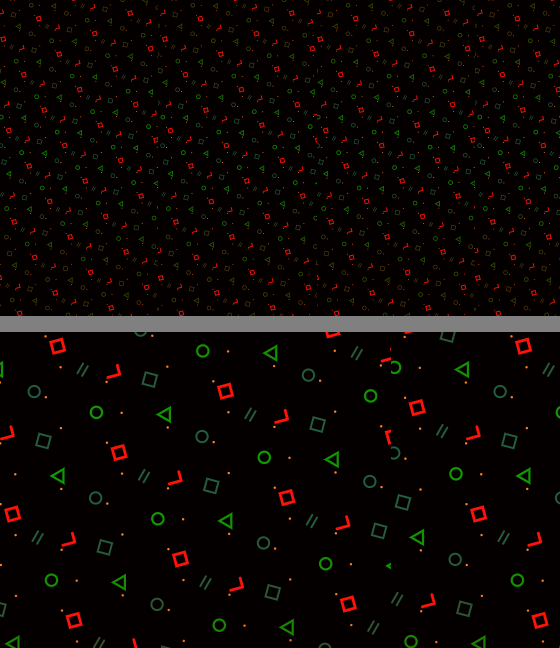
Top, the full canvas; bottom, a detail of the centre.
This pattern is drawn by a Shadertoy shader. Its source:

```glsl
// Coordinates of p in a frame turned by angle a
vec2 turn(vec2 p, float a) {
    float c = cos(a), s = sin(a);
    return vec2(c * p.x + s * p.y, c * p.y - s * p.x);
}

// Offset from the nearest copy of a motif in the unit lattice
vec2 nearest(vec2 p, vec2 center) {
    p -= center;
    return p - floor(p + 0.5);
}

float square(vec2 p, float halfSide) {
    p = abs(p);
    return max(p.x, p.y) - halfSide;
}

float triangle(vec2 p, float inradius) {
    return max(abs(p.x) * 0.866 - p.y * 0.5, p.y) - inradius;
}

float segment(vec2 p, vec2 a, vec2 b) {
    vec2 ab = b - a;
    return length(p - a - ab * clamp(dot(p - a, ab) / dot(ab, ab), 0.0, 1.0));
}

// Box-filtered coverage of an outline, also right for lines under a pixel
float outline(float d, float halfWidth, float pixel) {
    return clamp((d + halfWidth) / pixel + 0.5, 0.0, 1.0)
         - clamp((d - halfWidth) / pixel + 0.5, 0.0, 1.0);
}

void mainImage(out vec4 fragColor, in vec2 fragCoord) {
    vec2 uv = fragCoord / iResolution.y;

    // Vertical panels with slightly shifted seams
    float panel = floor(uv.x / 0.5015);
    vec2 p = uv - vec2(panel * 0.5015 + mod(panel, 2.0) * 0.01, 0.0);

    // Square lattice tilted by 30 degrees
    float cell = 0.1296;
    p = turn(p - vec2(0.1875, 0.8287), 0.5236) / cell;
    float pixel = 1.0 / (iResolution.y * cell);

    // Hues turn from olive at the edges to green in the middle
    float glow = 0.5 - 0.5 * cos(6.2832 * (uv.y - 0.03));
    vec3 red = vec3(1.0, 0.07, 0.03);
    vec3 green = mix(vec3(0.22, 0.30, 0.0), vec3(0.06, 0.60, 0.01), glow);
    vec3 faint = mix(vec3(0.34, 0.22, 0.03), vec3(0.13, 0.37, 0.25), glow);
    vec3 amber = mix(vec3(0.85, 0.25, 0.04), vec3(1.0, 0.52, 0.16), glow);
    vec3 color = vec3(0.015, 0.0, 0.0);

    // Red squares and corners
    vec2 q = turn(nearest(p, vec2(0.0)), -0.26);
    float redArt = outline(square(q, 0.046), 0.0115, pixel);
    q = turn(nearest(p, vec2(0.29, -0.40)), -0.26);
    float corner = min(segment(q, vec2(-0.055, -0.04), vec2(0.045, -0.04)),
                       segment(q, vec2(0.045, -0.04), vec2(0.045, 0.035)));
    redArt = max(redArt, outline(corner, 0.0115, pixel));
    color = mix(color, red, redArt);

    // Green triangles and rings
    float greenArt = outline(triangle(nearest(p, vec2(0.485, 0.078)), 0.032), 0.009, pixel);
    float ring = length(nearest(p, vec2(0.004, 0.376))) - 0.046;
    greenArt = max(greenArt, outline(ring, 0.009, pixel));
    color = mix(color, green, greenArt);

    // Faint rings, squares and twin strokes
    ring = length(nearest(p, vec2(-0.35, -0.224))) - 0.046;
    float faintArt = outline(ring, 0.008, pixel);
    q = turn(nearest(p, vec2(0.514, 0.39)), -0.785);
    faintArt = max(faintArt, outline(square(q, 0.048), 0.008, pixel));
    q = turn(nearest(p, vec2(0.08, -0.267)), 0.5236);
    q.y = abs(q.y) - 0.022;
    float strokes = segment(q, vec2(-0.045, 0.0), vec2(0.045, 0.0));
    faintArt = max(faintArt, outline(strokes, 0.008, pixel));
    color = mix(color, faint, faintArt);

    // Amber specks spread by a low-discrepancy sequence
    float specks = 0.0;
    for (int i = 0; i < 7; i++) {
        vec2 center = vec2(0.18, 0.27) + float(i) * vec2(0.7549, 0.5698);
        float d = length(nearest(p, center)) - 0.0095;
        specks = max(specks, clamp(0.5 - d / pixel, 0.0, 1.0));
    }
    color = mix(color, amber, specks);

    fragColor = vec4(color, 1.0);
}
```
